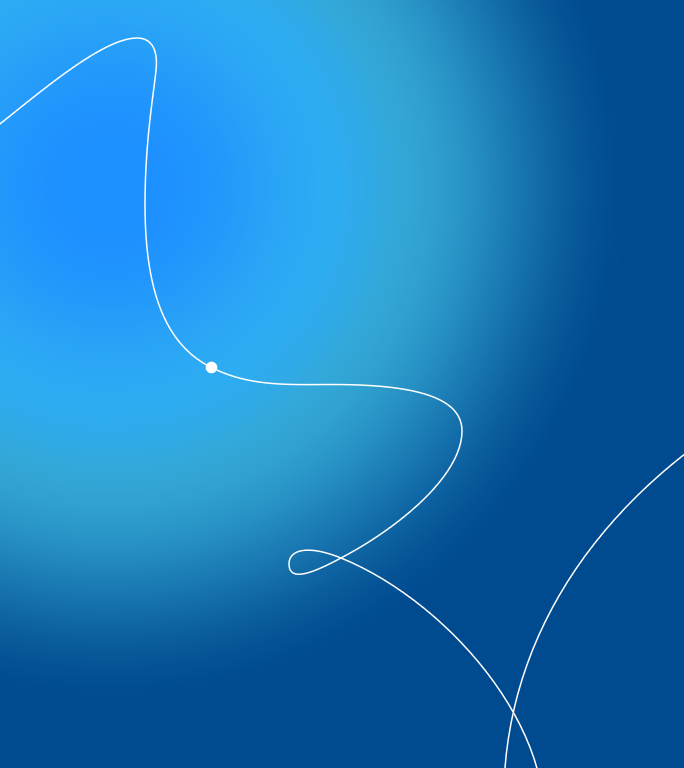
A WebGL 2 fragment shader for this background:

```glsl
#version 300 es
precision highp float;
// A soft radial glow, bright blue through teal to navy, crossed by two thin
// white curves. The curves are chained cubic Beziers, measured as distances
// to short chords; a round dot sits on the longer one.

uniform vec2 u_resolution;
out vec4 outColor;

float segmentDistance(vec2 p, vec2 a, vec2 b) {
  vec2 ap = p - a, ab = b - a;
  return length(ap - ab * clamp(dot(ap, ab) / dot(ab, ab), 0.0, 1.0));
}

vec2 bezierPoint(vec2 a, vec2 b, vec2 c, vec2 d, float t) {
  float s = 1.0 - t;
  return s * s * s * a + 3.0 * s * s * t * b + 3.0 * s * t * t * c + t * t * t * d;
}

float bezierDistance(vec2 p, vec2 a, vec2 b, vec2 c, vec2 d) {
  const int CHORDS = 24;
  float nearest = 1e5;
  vec2 previous = a;
  for (int i = 1; i <= CHORDS; i++) {
    vec2 next = bezierPoint(a, b, c, d, float(i) / float(CHORDS));
    nearest = min(nearest, segmentDistance(p, previous, next));
    previous = next;
  }
  return nearest;
}

// Winding path from the left edge, through a small loop, to the bottom edge
float windingPath(vec2 p) {
  vec2 peak = vec2(137, 38), shoulder = vec2(156, 70), waist = vec2(145, 205);
  vec2 dot0 = vec2(211.5, 367.5), shelf = vec2(333, 384.5), bend = vec2(462, 431);
  vec2 crossing = vec2(341, 558), loopEnd = vec2(289, 564);
  float d = bezierDistance(p, vec2(-2, 125.5), vec2(45, 88), vec2(104, 38), peak);
  d = min(d, bezierDistance(p, peak, vec2(153, 38), vec2(158, 52), shoulder));
  d = min(d, bezierDistance(p, shoulder, vec2(154, 92), vec2(145, 140), waist));
  d = min(d, bezierDistance(p, waist, vec2(145, 290), vec2(165, 345), dot0));
  d = min(d, bezierDistance(p, dot0, vec2(250, 387), vec2(290, 384.5), shelf));
  d = min(d, bezierDistance(p, shelf, vec2(420, 384.5), vec2(462, 399), bend));
  d = min(d, bezierDistance(p, bend, vec2(462, 475), vec2(400, 527), crossing));
  d = min(d, bezierDistance(p, crossing, vec2(320, 569), vec2(289, 585), loopEnd));
  d = min(d, bezierDistance(p, loopEnd, vec2(289, 549), vec2(309, 545), crossing));
  return min(d, bezierDistance(p, crossing, vec2(425, 592), vec2(513, 680), vec2(537.5, 770)));
}

// Broad arc rising from the bottom edge to the right edge
float sideArc(vec2 p) {
  return bezierDistance(p, vec2(504.8, 770), vec2(514, 645), vec2(580, 535), vec2(688, 451.5));
}

vec3 glow(float r) {
  vec3 core = vec3(0.115, 0.565, 1.0), sky = vec3(0.18, 0.675, 0.95);
  vec3 teal = vec3(0.2, 0.655, 0.835), navy = vec3(0.0, 0.29, 0.56);
  vec3 color = mix(core, sky, smoothstep(40.0, 235.0, r));
  color = mix(color, teal, smoothstep(215.0, 310.0, r));
  return mix(color, navy, smoothstep(280.0, 530.0, r));
}

void main() {
  // Design space: 768 units tall, y pointing down
  float pixel = 768.0 / u_resolution.y;
  vec2 p = vec2(gl_FragCoord.x, u_resolution.y - gl_FragCoord.y) * pixel;

  vec3 color = glow(distance(p, vec2(110, 186)));

  // Strokes and dot, with edges softened over one pixel
  float stroke = min(windingPath(p), sideArc(p)) - 0.75;
  float marker = distance(p, vec2(211.5, 367.5)) - 5.8;
  float ink = clamp(0.5 - min(stroke, marker) / pixel, 0.0, 1.0);
  outColor = vec4(mix(color, vec3(1), ink), 1);
}
```
